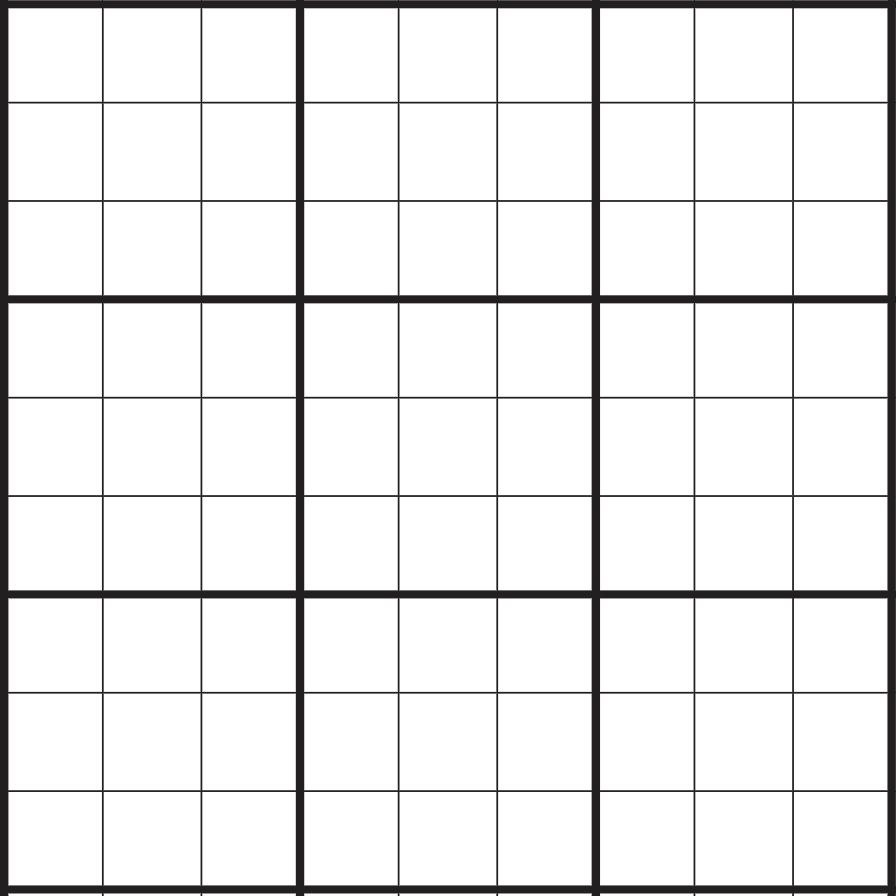
A Shadertoy shader for this pattern:

```glsl
// A square ruled grid: nine by nine white cells, grouped three by three.
// Each axis finds its nearest rule, picks a heavy or fine width for it,
// and turns the distance into antialiased ink coverage.

const float CELLS = 9.0;         // cells along each axis
const float CELLS_PER_BLOCK = 3.0;
const float FINE_HALF_WIDTH = 0.00098;

const vec2 GRID_ORIGIN = vec2(0.0047, 0.0073);  // centre of the first rules
const vec2 CELL_PITCH = vec2(0.11005, 0.10977);
const vec2 HEAVY_HALF_WIDTH = vec2(0.0047, 0.0045);

const vec3 PAPER = vec3(1.0);
const vec3 INK = vec3(0.133, 0.122, 0.125);

// Coverage of a band around zero, filtered over one pixel.
float bandCoverage(float dist, float halfWidth, float pixel) {
    float nearEdge = max(dist - 0.5 * pixel, -halfWidth);
    float farEdge = min(dist + 0.5 * pixel, halfWidth);
    return clamp((farEdge - nearEdge) / pixel, 0.0, 1.0);
}

// Ink laid by the rules that cross one axis; every third rule is heavy.
float ruleCoverage(float coord, float origin, float pitch, float heavyHalfWidth, float pixel) {
    float offset = coord - origin;
    float index = clamp(floor(offset / pitch + 0.5), 0.0, CELLS);
    bool isHeavy = mod(index, CELLS_PER_BLOCK) < 0.5;
    float halfWidth = isHeavy ? heavyHalfWidth : FINE_HALF_WIDTH;
    return bandCoverage(abs(offset - index * pitch), halfWidth, pixel);
}

void mainImage(out vec4 fragColor, in vec2 fragCoord) {
    vec2 pixel = 1.0 / iResolution.xy;
    vec2 uv = fragCoord * pixel;

    // Upright and level rules
    float upright = ruleCoverage(uv.x, GRID_ORIGIN.x, CELL_PITCH.x, HEAVY_HALF_WIDTH.x, pixel.x);
    float level = ruleCoverage(uv.y, GRID_ORIGIN.y, CELL_PITCH.y, HEAVY_HALF_WIDTH.y, pixel.y);

    // Ink over paper
    fragColor = vec4(mix(PAPER, INK, max(upright, level)), 1.0);
}
```
